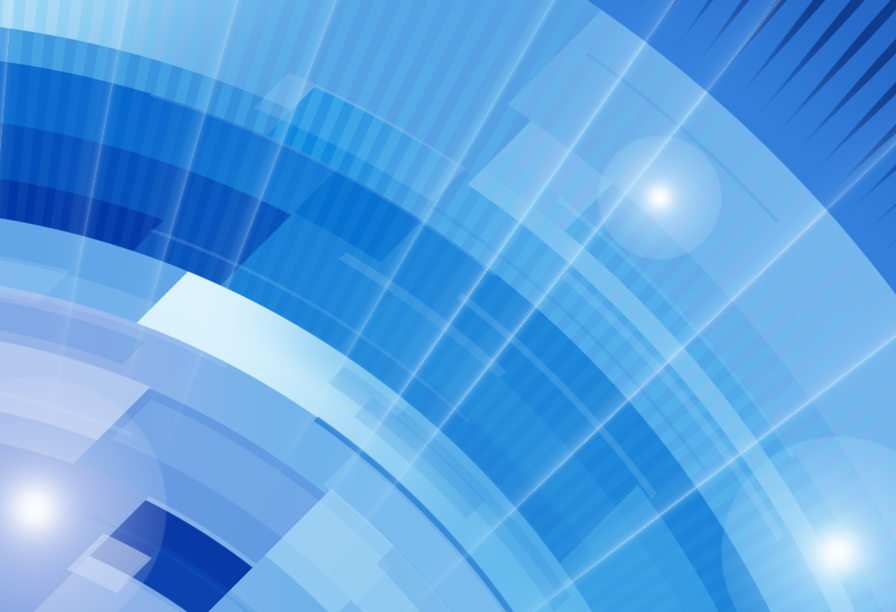
A WebGL 2 fragment shader for this background:

```glsl
#version 300 es
precision highp float;
// Layered blue arcs sweep round a centre below the lower left corner.
// Translucent panels cut by diagonals lie over them, crossed by fine
// radial stripes, fanned light rays and three round glows.
uniform vec2 u_resolution;
out vec4 outColor;

float px;    // one pixel in canvas units
float ring;  // distance from the arc centre
float diag;  // coordinate across the slanted panel ends

float hash(float n) { return fract(sin(n * 127.1) * 43758.5453); }

float edge(float at, float v) { return smoothstep(at - px, at + px, v); }

// Arc between two radii, cut by two diagonals
float panel(float r0, float r1, float d0, float d1) {
    return edge(r0, ring) * (1.0 - edge(r1, ring))
         * edge(d0, diag) * (1.0 - edge(d1, diag));
}

// Translucent disc with a bright core
vec3 glow(vec3 col, vec2 p, vec2 c, float radius, vec3 tint) {
    float d = length(p - c) / radius;
    float disc = 1.0 - smoothstep(1.0 - 1.5 * px / radius, 1.0 + 1.5 * px / radius, d);
    col = mix(col, tint, disc * (0.15 + 0.6 * pow(max(1.0 - d, 0.0), 1.2)));
    return mix(col, vec3(1.0), 0.95 * exp(-d * d * 22.0));
}

// Bright line on one angle, soft to the left and crisp to the right
float ray(float a, float at, float dist) {
    float d = (a - at) * dist;
    float core = exp(-abs(d) / 0.0035);
    float veil = d < 0.0 ? exp(d / 0.022) : 0.0;
    return (0.6 * core + 0.4 * veil) * smoothstep(1.0, 1.5, dist);
}

void main() {
    px = 1.0 / u_resolution.y;
    vec2 p = gl_FragCoord.xy * px;
    ring = length(p - vec2(-0.228, -0.749));
    diag = p.x - p.y + 1.0;
    vec2 q = p - vec2(-0.114, -0.749);
    float dist = length(q);
    float a = atan(q.x, q.y);

    // Inner field: lilac at the left, clear blue to the right
    vec3 col = mix(vec3(0.58, 0.70, 0.91), vec3(0.42, 0.70, 0.92), smoothstep(0.1, 0.6, p.x));
    col = mix(col, vec3(0.35, 0.57, 0.87), 0.7 * panel(1.05, 1.21, 0.878, 1.34));
    col = mix(col, vec3(0.76, 0.83, 0.95), 0.65 * panel(1.10, 1.213, 0.0, 0.878));
    col = mix(col, vec3(0.33, 0.50, 0.84), 0.5 * panel(0.0, 1.05, 0.0, 1.055));
    col = mix(col, vec3(0.01, 0.20, 0.64), 0.95 * panel(0.92, 1.042, 1.055, 1.34));
    col = mix(col, vec3(0.62, 0.82, 0.95), 0.7 * panel(1.07, 1.222, 1.34, 3.0));
    col = mix(col, vec3(0.75, 0.83, 0.95), 0.6 * panel(0.885, 0.963, 1.04, 1.16));
    col = mix(col, vec3(0.70, 0.82, 0.95), 0.7 * panel(0.70, 0.93, 1.34, 1.6));

    // Pale arc
    vec3 pale = mix(vec3(0.86, 0.95, 0.99), vec3(0.40, 0.73, 0.93), smoothstep(0.85, 1.75, diag));
    pale = mix(vec3(0.38, 0.65, 0.90), pale, edge(0.751, diag));
    pale = mix(pale, vec3(0.33, 0.70, 0.92), 0.6 * smoothstep(1.33, 1.41, ring) * smoothstep(0.8, 1.3, diag));
    col = mix(col, pale, edge(1.302, ring));
    col = mix(col, vec3(0.12, 0.48, 0.82), 0.7 * panel(1.294, 1.304, 1.2, 3.0));

    // Deep arc, darkest at the left
    vec3 deep = mix(vec3(0.03, 0.40, 0.80), vec3(0.11, 0.52, 0.85), smoothstep(0.3, 1.1, diag));
    deep = mix(deep, vec3(0.01, 0.28, 0.71), 0.75 * panel(1.40, 1.565, 0.0, 0.827));
    deep = mix(deep, vec3(0.0, 0.19, 0.63), 0.75 * panel(1.40, 1.475, 0.0, 0.627));
    deep = mix(deep, vec3(0.0, 0.42, 0.81), 0.7 * panel(1.57, 1.67, 0.827, 1.05));
    deep = mix(deep, vec3(0.22, 0.62, 0.89), 0.3 * panel(1.40, 1.54, 1.12, 3.0));
    deep = mix(deep, vec3(0.30, 0.69, 0.92), 0.5 * panel(1.40, 1.59, 1.835, 3.0));
    col = mix(col, deep, edge(1.411, ring));

    // Wide light arc and its panels
    vec3 wide = mix(vec3(0.68, 0.86, 0.96), vec3(0.33, 0.63, 0.89), smoothstep(0.0, 0.65, diag));
    wide = mix(wide, vec3(0.41, 0.68, 0.92), smoothstep(0.9, 1.9, diag));
    wide = mix(wide, vec3(0.18, 0.55, 0.86), 0.85 * panel(1.65, 1.72, 0.0, 0.656));
    wide = mix(wide, vec3(0.05, 0.53, 0.87), panel(1.65, 1.77, 0.656, 1.065) * (1.0 - smoothstep(0.7, 1.15, diag)));
    wide = mix(wide, vec3(0.27, 0.65, 0.91), 0.65 * panel(1.65, 1.83, 1.065, 3.0));
    wide = mix(wide, vec3(0.58, 0.80, 0.95), 0.65 * panel(1.755, 1.79, 1.065, 3.0));
    wide = mix(wide, vec3(0.68, 0.82, 0.96), 0.45 * panel(1.79, 1.90, 1.065, 1.3));
    wide = mix(wide, vec3(0.55, 0.75, 0.94), 0.4 * panel(1.90, 2.12, 1.0, 3.0));
    col = mix(col, wide, edge(1.665, ring));

    // Outer corner
    float outside = edge(2.114, ring);
    vec3 outer = mix(vec3(0.20, 0.50, 0.86), vec3(0.14, 0.40, 0.78), smoothstep(2.12, 2.45, ring));
    col = mix(col, outer, outside);

    // Radial stripes, with dark slits in the outer corner
    float wave = abs(fract(a / 0.021) - 0.5) * 2.0;
    float w = 2.0 * px / (0.021 * dist);
    float stripe = smoothstep(0.5 - w, 0.5 + w, wave);
    float strength = 0.07 + 0.20 * edge(1.665, ring) * (1.0 - smoothstep(1.8, 2.1, ring) * 0.6);
    col = mix(col, vec3(0.36, 0.77, 0.95), stripe * strength * edge(1.411, ring) * (1.0 - outside));
    float taper = 1.0 - 0.35 * smoothstep(2.1, 2.4, ring);
    float slit = smoothstep(taper - w, taper + w, wave);
    col = mix(col, vec3(0.04, 0.20, 0.50), 0.8 * slit * outside * smoothstep(2.1, 2.35, ring));

    // Scattered faint panels, most of them thin
    for (float i = 1.0; i < 27.0; i++) {
        float r0 = 0.8 + 1.3 * hash(i);
        float d0 = 1.8 * hash(i + 31.0);
        float thick = 0.005 + 0.09 * pow(hash(i + 57.0), 2.5);
        float cover = panel(r0, r0 + thick, d0, d0 + 0.3 + 0.6 * hash(i + 83.0));
        vec3 tint = mix(vec3(0.08, 0.45, 0.82), vec3(0.80, 0.92, 1.0), step(0.5, hash(i + 11.0)));
        col = mix(col, tint, 0.15 * cover);
    }

    // Fan of light rays
    float angles[9] = float[](0.076, 0.183, 0.280, 0.363, 0.528, 0.608, 0.671, 0.806, 0.921);
    for (int i = 0; i < 9; i++) {
        float power = i < 5 ? 0.38 : 0.62;
        col = mix(col, vec3(0.84, 0.93, 1.0), power * ray(a, angles[i], dist) * (1.0 - 0.4 * outside));
    }

    // Round glows
    col = glow(col, p, vec2(1.078, 0.677), 0.101, vec3(0.88, 0.95, 1.0));
    col = glow(col, p, vec2(1.369, 0.097), 0.19, vec3(0.84, 0.95, 1.0));
    col = glow(col, p, vec2(0.057, 0.169), 0.215, vec3(0.90, 0.90, 0.97));
    outColor = vec4(col, 1.0);
}
```
